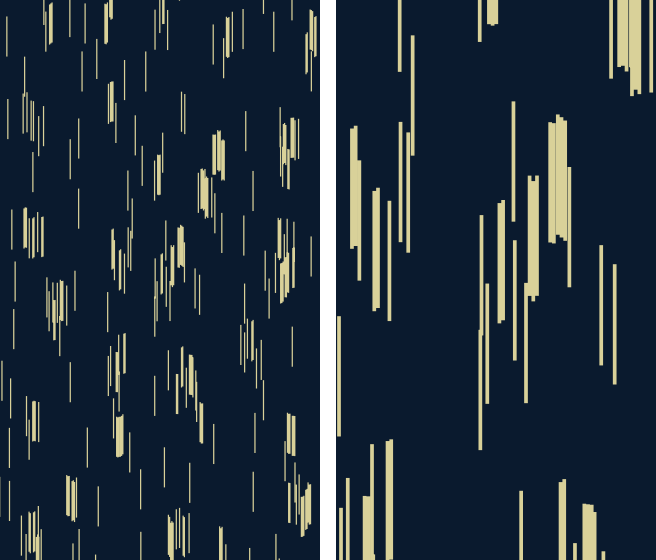
Left: the whole. Right: its middle third, enlarged.
Give the GLSL for this pattern, as a Shadertoy shader.

```glsl
#define NIGHT vec3(0.04, 0.10, 0.18)
#define STRAW vec3(0.85, 0.82, 0.60)
#define STRAND_SIZE vec2(0.0022, 0.0716)
#define CLUSTER_CELL vec2(0.115, 0.170)
#define SINGLE_CELL vec2(0.080, 0.080)
#define SINGLE_SHARE 0.9
#define BAR_PITCH 0.0072
#define BAR_SPREAD 0.062
#define END_STEP 0.005

// Integer hash: three random values in 0..1
vec3 hash3(ivec2 cell, int salt) {
    uvec3 v = uvec3(ivec3(cell, salt) + 4096) * 1664525u + 1013904223u;
    v.x += v.y * v.z; v.y += v.z * v.x; v.z += v.x * v.y;
    v ^= v >> 16u;
    v.x += v.y * v.z; v.y += v.z * v.x; v.z += v.x * v.y;
    return vec3(v >> 8u) / 16777216.0;
}

// Exact share of a pixel covered by one upright strand
float strand(vec2 offset, float pixel) {
    vec2 low = max(offset - 0.5 * pixel, -0.5 * STRAND_SIZE);
    vec2 high = min(offset + 0.5 * pixel, 0.5 * STRAND_SIZE);
    vec2 cover = max(high - low, 0.0) / pixel;
    return cover.x * cover.y;
}

// One to three strands side by side with stepped ends
float bar(vec2 offset, ivec2 cell, int salt, float pick, float pixel) {
    int count = pick < 0.53 ? 1 : pick < 0.76 ? 2 : 3;
    float cover = 0.0;
    for (int i = 0; i < count; i++) {
        float shift = (hash3(cell, salt + i).x - 0.5) * END_STEP;
        float column = (float(i) - 0.5 * float(count - 1)) * STRAND_SIZE.x;
        cover += strand(offset - vec2(column, shift), pixel);
    }
    return cover;
}

// A tight group of bars at staggered heights
float cluster(vec2 p, ivec2 cell, float pixel) {
    vec3 seed = hash3(cell, 1);
    vec2 center = (vec2(cell) + 0.08 + 0.84 * seed.xy) * CLUSTER_CELL;
    int count = 2 + int(seed.z * 5.0);
    float cover = 0.0;
    for (int i = 0; i < count; i++) {
        vec3 r = hash3(cell, 10 + i);
        float slot = float(i) - 0.5 * float(count - 1) + 0.6 * (r.x - 0.5);
        vec2 place = vec2(slot * BAR_PITCH, (r.y - 0.5) * BAR_SPREAD);
        cover += bar(p - center - place, cell, 100 + 10 * i, r.z, pixel);
    }
    return cover;
}

// A lone strand scattered between the groups
float single(vec2 p, ivec2 cell, float pixel) {
    vec3 r = hash3(cell, 700);
    vec2 center = (vec2(cell) + r.xy) * SINGLE_CELL;
    return r.z < SINGLE_SHARE ? strand(p - center, pixel) : 0.0;
}

void mainImage(out vec4 fragColor, in vec2 fragCoord) {
    float pixel = 1.0 / iResolution.y;
    vec2 p = fragCoord * pixel;
    ivec2 clusterHome = ivec2(floor(p / CLUSTER_CELL));
    ivec2 singleHome = ivec2(floor(p / SINGLE_CELL));

    // Gather both layers from the neighbouring cells
    float cover = 0.0;
    for (int y = -1; y <= 1; y++) {
        for (int x = -1; x <= 1; x++) {
            ivec2 neighbor = ivec2(x, y);
            cover += cluster(p, clusterHome + neighbor, pixel);
            cover += single(p, singleHome + neighbor, pixel);
        }
    }
    fragColor = vec4(mix(NIGHT, STRAW, min(cover, 1.0)), 1.0);
}
```
